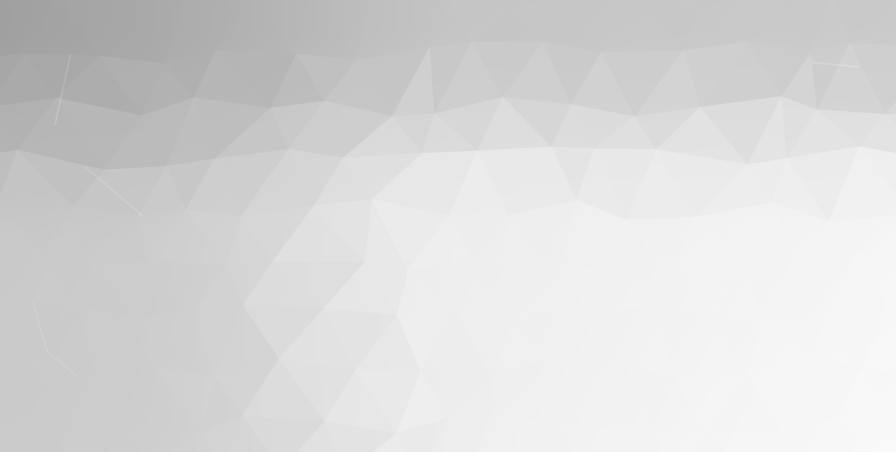
A Shadertoy shader for this background:

```glsl
// Low-poly grey backdrop: staggered facets over a soft dark-to-light gradient.

const vec2 GRID = vec2(14.0, 8.58);   // facet columns and rows across the canvas
const vec2 JITTER = vec2(0.5, 0.46);  // full range of vertex displacement

float hash(vec2 p) {
    return fract(sin(dot(p, vec2(127.1, 311.7))) * 43758.5453);
}

// Smooth grey level; q.x runs rightwards and q.y runs downwards, both 0 to 1.
float gradientTone(vec2 q) {
    float left = 0.625 + 0.155 * smoothstep(0.05, 0.55, q.y) + 0.015 * q.y;
    float middle = 0.77 + 0.155 * smoothstep(0.05, 0.5, q.y) + 0.01 * q.y;
    float ramp = clamp(q.x * 2.0, 0.0, 1.0);
    float curve = smoothstep(0.15, 0.52, q.x);
    float blend = mix(ramp, curve, mix(0.2, 0.75, smoothstep(0.0, 0.5, q.y)));
    float rightLift = max(q.x * 2.0 - 1.0, 0.0) * (0.022 + 0.02 * q.y);
    return mix(left, middle, blend) + rightLift;
}

// Facets are crisp in the upper band and the lower left-centre column.
float facetStrength(vec2 q) {
    float band = smoothstep(0.06, 0.16, q.y) * (1.0 - smoothstep(0.44, 0.52, q.y));
    float column = smoothstep(0.18, 0.27, q.x) * (1.0 - smoothstep(0.46, 0.54, q.x));
    column *= smoothstep(0.3, 0.45, q.y);
    return mix(0.22, 0.9, max(band, column));
}

// Every other row is shifted by half a column, then jittered.
vec2 vertexAt(vec2 id) {
    vec2 offset = vec2(hash(id), hash(id + 37.2)) - 0.5;
    return id + vec2(0.5 * mod(id.y, 2.0), 0.0) + offset * JITTER;
}

float edgeDistance(vec2 p, vec2 a, vec2 b) {
    vec2 e = b - a, d = p - a;
    return (e.x * d.y - e.y * d.x) / length(e);
}

// Returns coverage-weighted tone and coverage of one triangle.
vec2 facet(vec2 p, vec2 a, vec2 b, vec2 c, float pixel) {
    float inside = min(edgeDistance(p, a, b),
                   min(edgeDistance(p, b, c), edgeDistance(p, c, a)));
    float coverage = clamp(0.5 + inside / pixel, 0.0, 1.0);
    vec2 centre = (a + b + c) / 3.0;
    float variation = 0.022 * (hash(centre) - 0.5);
    float flatTone = gradientTone(centre / GRID) + variation;
    float tone = mix(gradientTone(p / GRID), flatTone, facetStrength(centre / GRID));
    return vec2(tone, 1.0) * coverage;
}

float facetedTone(vec2 p, float pixel) {
    vec2 sum = vec2(0.0);
    for (int row = -1; row <= 1; row++) {
        for (int col = -2; col <= 1; col++) {
            vec2 id = floor(p) + vec2(col, row);
            vec2 a = vertexAt(id);
            vec2 b = vertexAt(id + vec2(1.0, 0.0));
            vec2 c = vertexAt(id + vec2(0.0, 1.0));
            vec2 d = vertexAt(id + 1.0);
            // Split each cell along its shorter diagonal.
            if (mod(id.y, 2.0) < 0.5) {
                sum += facet(p, a, b, c, pixel) + facet(p, b, d, c, pixel);
            } else {
                sum += facet(p, a, d, c, pixel) + facet(p, a, b, d, pixel);
            }
        }
    }
    return sum.x / max(sum.y, 0.001);
}

// Hairline glint between two points, in units of canvas height.
float glint(vec2 p, vec2 a, vec2 b, float pixel) {
    vec2 e = b - a;
    float along = clamp(dot(p - a, e) / dot(e, e), 0.0, 1.0);
    return 1.0 - smoothstep(0.0, 0.0015 + pixel, length(p - a - e * along));
}

void mainImage(out vec4 fragColor, in vec2 fragCoord) {
    vec2 uv = fragCoord / iResolution.xy;
    vec2 q = vec2(uv.x, 1.0 - uv.y);
    float tone = facetedTone(q * GRID, GRID.y / iResolution.y);

    // Faint bright hairlines
    float pixel = 1.0 / iResolution.y;
    vec2 s = vec2(q.x * 1.985, q.y);
    float lines = glint(s, vec2(0.122, 0.275), vec2(0.156, 0.122), pixel);
    lines += 0.7 * glint(s, vec2(0.19, 0.37), vec2(0.315, 0.477), pixel);
    lines += 0.4 * glint(s, vec2(0.073, 0.67), vec2(0.104, 0.777), pixel);
    lines += 0.4 * glint(s, vec2(0.104, 0.777), vec2(0.168, 0.83), pixel);
    lines += 0.7 * glint(s, vec2(1.8, 0.138), vec2(1.9, 0.148), pixel);
    tone += 0.05 * lines;

    fragColor = vec4(vec3(clamp(tone, 0.0, 1.0)), 1.0);
}
```
